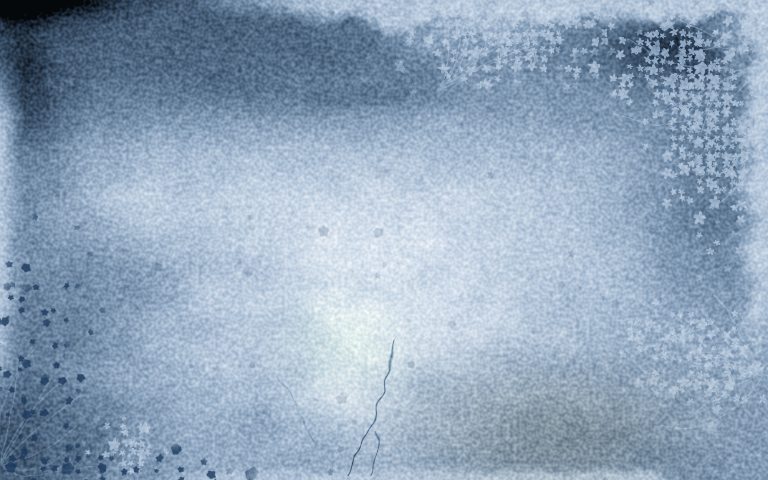
Give the GLSL for this texture, as a WebGL 1 fragment shader.

```glsl
precision highp float;
uniform vec2 u_resolution;

float hash(vec2 p) {
  vec3 q = fract(vec3(p.xyx) * 0.1031);
  q += dot(q, q.yzx + 33.33);
  return fract((q.x + q.y) * q.z);
}

float gradDot(vec2 cell, vec2 f, vec2 corner) {
  float a = 6.2832 * hash(cell + corner);
  return dot(vec2(cos(a), sin(a)), f - corner);
}

float gradNoise(vec2 p) {
  vec2 c = floor(p), f = fract(p);
  vec2 u = f * f * f * (f * (f * 6.0 - 15.0) + 10.0);
  return mix(mix(gradDot(c, f, vec2(0, 0)), gradDot(c, f, vec2(1, 0)), u.x),
             mix(gradDot(c, f, vec2(0, 1)), gradDot(c, f, vec2(1, 1)), u.x), u.y);
}

float fbm(vec2 p) {
  float sum = 0.0, amp = 0.6;
  for (int i = 0; i < 4; i++) {
    sum += amp * gradNoise(p);
    p = mat2(1.6, 1.2, -1.2, 1.6) * p + 7.3;
    amp *= 0.55;
  }
  return sum;
}

float blob(vec2 p, vec2 centre, vec2 radius) {
  vec2 d = (p - centre) / radius;
  return exp(-dot(d, d));
}

float below(float edge, float soft, float x) {
  return 1.0 - smoothstep(edge - soft, edge + soft, x);
}

// Thin stroke between two points, bowed sideways
float stroke(vec2 p, vec2 a, vec2 b, float bow, float width, float px) {
  vec2 ab = b - a;
  float t = clamp(dot(p - a, ab) / dot(ab, ab), 0.0, 1.0);
  vec2 side = vec2(-ab.y, ab.x) * bow * 4.0 * t * (1.0 - t);
  return below(width, px, length(p - a - ab * t - side));
}

float twigFan(vec2 p, vec2 root, float angle, float spread, float reach, float px) {
  float ink = 0.0;
  for (int i = 0; i < 9; i++) {
    float k = float(i), r = hash(vec2(k, angle * 9.0));
    float a = angle + spread * (k / 8.0 - 0.5) + 0.2 * (r - 0.5);
    vec2 tip = root + reach * (0.5 + 0.5 * r) * vec2(cos(a), sin(a));
    ink = max(ink, stroke(p, root, tip, 0.4 * (r - 0.5), 0.0012, px));
  }
  return ink;
}

// Scattered five-lobed marks; lobes = 0 gives round spots
float scatter(vec2 p, float scale, float density, float lobes, float size, float px) {
  vec2 q = p * scale, cell = floor(q);
  float r = hash(cell), s = hash(cell + 19.7);
  vec2 d = fract(q) - 0.5 - 0.4 * (vec2(s, hash(cell + 41.3)) - 0.5);
  float petal = 1.0 + lobes * cos(5.0 * atan(d.y, d.x + 0.0001) + 6.28 * s);
  float mark = below(size * (0.6 + 0.4 * s) * petal, px * scale, length(d));
  return mark * smoothstep(r - 0.05, r + 0.1, density);
}

// Broad light and shade, as brightness
float backdrop(vec2 p) {
  float l = 0.58 + 0.29 * blob(p, vec2(0.80, 0.43), vec2(0.62, 0.35));
  l -= 0.22 * smoothstep(0.66, 0.88, p.y) * (1.0 - 0.6 * smoothstep(0.7, 1.0, p.x));
  l -= 0.08 * blob(p, vec2(0.76, 0.79), vec2(0.25, 0.03));
  l -= 0.13 * blob(p, vec2(0.15, 0.38), vec2(0.22, 0.13));
  l += 0.08 * blob(p, vec2(0.26, 0.60), vec2(0.20, 0.08));
  l -= 0.28 * blob(p, vec2(0.05, 0.08), vec2(0.16, 0.20));
  l -= 0.20 * blob(p, vec2(0.06, 0.80), vec2(0.08, 0.25));
  l -= 0.17 * blob(p, vec2(1.48, 0.58), vec2(0.14, 0.24));
  l -= 0.30 * blob(p, vec2(1.42, 0.90), vec2(0.17, 0.06));
  l -= 0.13 * blob(p, vec2(1.15, 0.10), vec2(0.25, 0.11));
  l += 0.10 * blob(p, vec2(0.72, 0.20), vec2(0.10, 0.17));
  return l;
}

// Pale worn margins
float frost(vec2 p, float wear) {
  vec2 w = p + 0.03 * wear;
  float lip = 0.985 - 0.025 * smoothstep(0.4, 0.75, p.x) - 0.03 * blob(p, vec2(0.83, 0.95), vec2(0.06, 0.2));
  float top = smoothstep(lip - 0.02, lip + 0.02, w.y) * smoothstep(0.3, 0.72, p.x);
  float left = below(0.022, 0.03, w.x) * smoothstep(0.1, 0.35, p.y) * below(0.82, 0.1, p.y);
  float right = smoothstep(1.53, 1.585, w.x) * smoothstep(0.2, 0.4, p.y);
  float base = below(0.018, 0.012, w.y) * smoothstep(0.3, 0.5, p.x) * below(1.38, 0.02, p.x);
  float corner = blob(w, vec2(1.57, 0.94), vec2(0.08, 0.08));
  float spray = 0.7 * blob(w, vec2(0.97, 0.96), vec2(0.15, 0.06));
  return clamp(max(max(max(top, left), max(right, 0.8 * base)), max(corner, spray)), 0.0, 1.0);
}

void main() {
  vec2 p = gl_FragCoord.xy / u_resolution.y;
  float px = 1.0 / u_resolution.y;
  float cloud = fbm(p * vec2(3.0, 6.0)), wear = fbm(p * 14.0 + 5.0);
  float grain = gradNoise(p * 145.0) + 0.7 * gradNoise(mat2(60.0, 35.0, -45.0, 85.0) * p);

  float light = backdrop(p + 0.04 * cloud) + 0.10 * cloud + 0.07 * wear;
  light = mix(light, 0.80 + 0.12 * wear, 0.9 * frost(p, wear));
  light -= 0.6 * blob(p, vec2(0.04, 1.01), vec2(0.20, 0.05));
  light += 0.15 * grain * (1.0 - 0.4 * smoothstep(0.6, 0.9, light));

  // Blossom and twigs
  float bloom = blob(p, vec2(1.06, 0.93), vec2(0.16, 0.08)) + blob(p, vec2(1.49, 0.70), vec2(0.09, 0.15))
    + 0.8 * blob(p, vec2(1.42, 0.87), vec2(0.12, 0.10)) + 0.8 * blob(p, vec2(1.50, 0.25), vec2(0.11, 0.09))
    + 0.6 * blob(p, vec2(1.37, 0.30), vec2(0.07, 0.05)) + blob(p, vec2(0.27, 0.06), vec2(0.06, 0.05));
  vec2 bent = p + 0.012 * wear;
  float petals = max(scatter(bent, 32.0, bloom, 0.3, 0.38, px), scatter(bent + 0.37, 55.0, bloom, 0.3, 0.42, px));
  float twigs = twigFan(bent, vec2(0.91, 0.81), 0.9, 1.3, 0.27, px);
  twigs = max(twigs, twigFan(bent, vec2(1.58, 0.86), 3.6, 1.9, 0.32, px));
  twigs = max(twigs, twigFan(bent, vec2(1.59, 0.22), 2.9, 1.6, 0.26, px));
  twigs = max(twigs, 0.6 * twigFan(bent, vec2(0.0, 0.03), 0.7, 1.4, 0.28, px));
  light = mix(light, 0.80 + 0.08 * grain, max(0.7 * petals, 0.5 * twigs));

  // Cracks
  vec2 jag = p + vec2(0.012 * gradNoise(p * 30.0), 0.0);
  float crack = stroke(jag, vec2(0.823, 0.292), vec2(0.722, 0.01), 0.04, 0.0012, px);
  crack = max(crack, 0.8 * stroke(jag, vec2(0.782, 0.10), vec2(0.770, 0.01), 0.1, 0.001, px));
  crack = max(crack, 0.3 * stroke(jag, vec2(0.58, 0.21), vec2(0.65, 0.08), 0.05, 0.001, px));
  light = clamp(light - 0.42 * crack, 0.03, 0.98);

  // Cool tint, warm stain, ink spots
  vec3 colour = light + vec3(-0.09, 0.01, 0.12) * 4.0 * light * (1.0 - light);
  colour += vec3(0.04, 0.01, -0.05) * blob(p, vec2(1.15, 0.10), vec2(0.28, 0.13));
  colour += vec3(0.0, 0.02, -0.02) * blob(p, vec2(0.72, 0.28), vec2(0.12, 0.10));
  float ink = 0.5 * blob(p, vec2(0.07, 0.22), vec2(0.10, 0.24)) + 0.4 * blob(p, vec2(0.25, 0.02), vec2(0.25, 0.06));
  float spots = max(scatter(bent, 26.0, ink, 0.1, 0.32, px), scatter(bent + 0.61, 42.0, ink, 0.15, 0.3, px));
  colour = mix(colour, vec3(0.10, 0.22, 0.36), 0.8 * spots);
  gl_FragColor = vec4(clamp(colour, 0.0, 1.0), 1.0);
}
```
